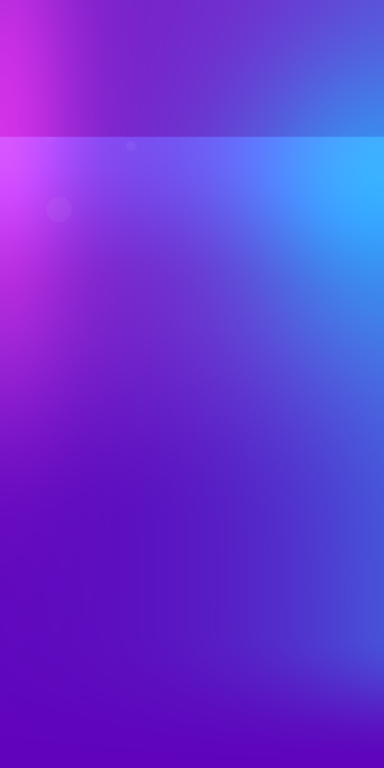
Give the GLSL for this background, as a Shadertoy shader.

```glsl
// Violet backdrop lit by a pink glow on the left and an azure glow on the right.
// A translucent panel begins below a crisp horizontal edge; its sheen fades
// downwards and holds a few faint bubbles. Everything is soft gaussian blending.

#define PANEL_TOP 0.822
#define SHEEN_DEPTH 0.21
#define PINK_CENTER vec2(0.0, 0.83)
#define PINK_SIZE vec2(0.20, 0.32)
#define AZURE_CENTER vec2(1.0, 0.73)
#define AZURE_SIZE vec2(0.35, 0.20)
#define COLUMN_WIDTH 0.40
#define BUBBLE_ALPHA 0.07

const vec3 VIOLET = vec3(0.375, 0.015, 0.735);
const vec3 PLUM   = vec3(0.48, 0.11, 0.78);
const vec3 PINK   = vec3(0.85, 0.20, 0.92);
const vec3 AZURE  = vec3(0.18, 0.63, 0.96);
const vec3 SHEEN  = vec3(0.02, 0.14, 0.14);

float glow(vec2 uv, vec2 center, vec2 size) {
    vec2 d = (uv - center) / size;
    return exp(-dot(d, d));
}

// Soft-edged disc; center in canvas units, radius in canvas widths
float bubble(vec2 uv, vec2 center, float radius) {
    vec2 d = (uv - center) * vec2(1.0, iResolution.y / iResolution.x);
    float blur = 1.0 / iResolution.x;
    return 1.0 - smoothstep(radius - blur, radius + blur, length(d));
}

void mainImage(out vec4 fragColor, in vec2 fragCoord) {
    vec2 uv = fragCoord / iResolution.xy;

    // Base: deep violet rising into plum
    vec3 color = mix(VIOLET, PLUM, smoothstep(0.32, 0.64, uv.y));

    // Azure: a broad glow joined to a tall column along the right side
    float column = exp(-pow(max(1.0 - uv.x, 0.0) / COLUMN_WIDTH, 1.2));
    column *= 0.5 * smoothstep(0.0, 0.18, uv.y);
    column *= 1.0 - 0.35 * smoothstep(0.7, 1.0, uv.y);
    float azure = 0.85 * glow(uv, AZURE_CENTER, AZURE_SIZE);
    color = mix(color, AZURE, 1.0 - (1.0 - azure) * (1.0 - column));

    // Pink glow from the left side
    color = mix(color, PINK, 0.93 * glow(uv, PINK_CENTER, PINK_SIZE));

    // Panel: sharp upper edge, sheen fading down
    float pixel = 0.5 / iResolution.y;
    float panel = 1.0 - smoothstep(PANEL_TOP - pixel, PANEL_TOP + pixel, uv.y);
    float fade = smoothstep(PANEL_TOP - SHEEN_DEPTH, PANEL_TOP, uv.y);
    color += SHEEN * panel * fade;

    // Bubbles, clipped by the panel edge
    float bubbles = bubble(uv, vec2(0.154, 0.727), 0.033);
    bubbles = max(bubbles, bubble(uv, vec2(0.341, 0.810), 0.013));
    bubbles = max(bubbles, 0.6 * bubble(uv, vec2(0.130, 0.823), 0.017));
    color = mix(color, vec3(0.85, 0.75, 1.0), BUBBLE_ALPHA * bubbles * panel);

    fragColor = vec4(clamp(color, 0.0, 1.0), 1.0);
}
```
